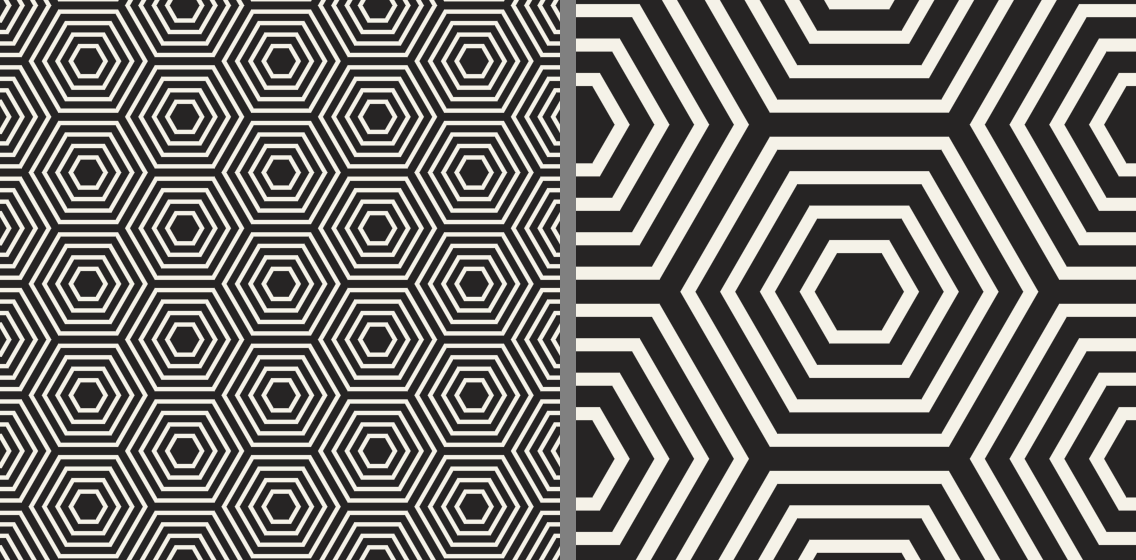
Left, the full canvas; right, a detail of the centre.
Write a three.js fragment shader that draws this pattern.

```glsl
varying vec2 vUv;

// Apothem of the flat-topped hexagon through p
float hexDistance(vec2 p) {
  p = abs(p);
  return max(p.y, 0.5 * p.y + 0.8660254 * p.x);
}

// Offset from the nearest point of a rectangular lattice
vec2 latticeOffset(vec2 p, vec2 period) {
  return mod(p + 0.5 * period, period) - 0.5 * period;
}

void main() {
  // Two interleaved lattices form the honeycomb
  vec2 period = 0.1989 * vec2(sqrt(3.0), 1.0);
  vec2 p = vUv - vec2(0.502, 0.493);
  float apothem = min(hexDistance(latticeOffset(p, period)),
                      hexDistance(latticeOffset(p + 0.5 * period, period)));

  // Four evenly spaced concentric rings per cell
  float spacing = 0.0205;
  float fromFirst = apothem - 0.0269;
  float ring = clamp(floor(fromFirst / spacing + 0.5), 0.0, 3.0);
  float edge = abs(fromFirst - ring * spacing) - 0.0039;

  // Edge softness follows the size of a screen sample
  float blur = 0.75 * fwidth(vUv.y);
  float line = 1.0 - smoothstep(-blur, blur, edge);

  vec3 charcoal = vec3(0.15, 0.14, 0.14);
  vec3 cream = vec3(0.96, 0.95, 0.91);
  gl_FragColor = vec4(mix(charcoal, cream, line), 1.0);
}
```
